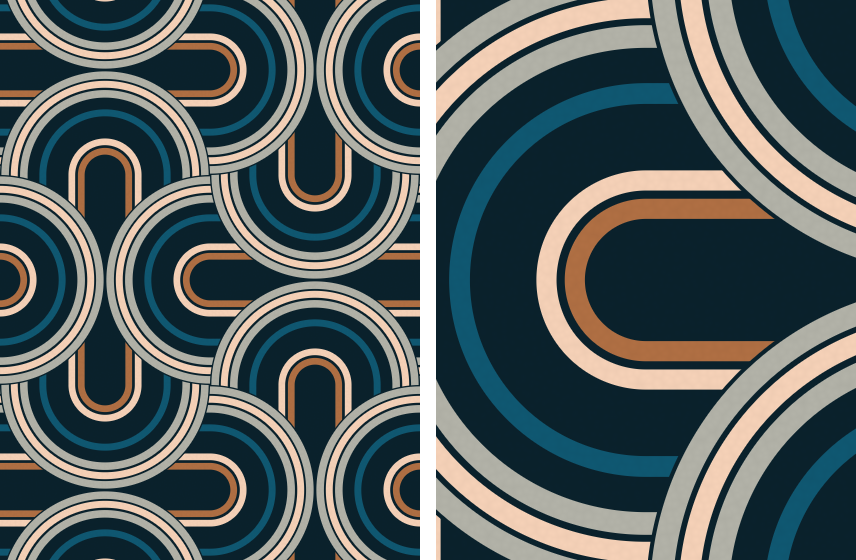
Left: the whole. Right: its middle third, enlarged.
This pattern is drawn by a Shadertoy shader. Its source:

```glsl
const vec3 NAVY   = vec3(0.040, 0.130, 0.170);
const vec3 STONE  = vec3(0.690, 0.690, 0.650);
const vec3 BLUSH  = vec3(0.950, 0.810, 0.710);
const vec3 TEAL   = vec3(0.060, 0.340, 0.440);
const vec3 COPPER = vec3(0.680, 0.430, 0.260);

const float UNITS_ACROSS = 4.0;  // two tiles of two units each

vec2 hash2(vec2 p) {
    vec3 q = fract(p.xyx * vec3(0.1031, 0.1030, 0.0973));
    q += dot(q, q.yzx + 33.33);
    return fract((q.xx + q.yz) * q.zy);
}

// Distance to the nearest scattered point
float cellular(vec2 p) {
    vec2 id = floor(p);
    float nearest = 2.0;
    for (int j = -1; j <= 1; j++)
        for (int i = -1; i <= 1; i++) {
            vec2 cell = id + vec2(i, j);
            nearest = min(nearest, length(cell + hash2(cell) - p));
        }
    return nearest;
}

float coverage(float signedDist, float pixel) {
    return clamp(0.5 - signedDist / pixel, 0.0, 1.0);
}

vec3 addBand(vec3 base, vec3 ink, float d, float centre, float halfWidth, float pixel) {
    return mix(base, ink, coverage(abs(d - centre) - halfWidth, pixel));
}

// Stripes of one capsule, by distance from its spine
vec3 stripes(float d, float pixel) {
    vec3 c = NAVY;
    c = addBand(c, COPPER, d, 0.226, 0.032, pixel);
    c = addBand(c, BLUSH,  d, 0.316, 0.032, pixel);
    c = addBand(c, TEAL,   d, 0.592, 0.033, pixel);
    c = addBand(c, STONE,  d, 0.773, 0.036, pixel);
    c = addBand(c, BLUSH,  d, 0.864, 0.033, pixel);
    c = addBand(c, STONE,  d, 0.951, 0.036, pixel);
    return c;
}

// Straight capsule body crossed by the round ends of its two neighbours
vec3 weave(vec2 p, float pixel) {
    vec2 tile = floor(p / 2.0);
    vec2 local = p - 2.0 * tile - 1.0;
    bool upright = mod(tile.x + tile.y, 2.0) > 0.5;
    local = abs(upright ? local.yx : local);

    float endDist = length(vec2(local.x, 1.0 - local.y));
    vec3 body = stripes(local.y, pixel);
    vec3 cap = stripes(endDist, pixel);
    return mix(body, cap, coverage(endDist - 1.0, pixel));
}

void mainImage(out vec4 fragColor, in vec2 fragCoord) {
    float pixel = UNITS_ACROSS / iResolution.x;
    vec2 fromTop = vec2(fragCoord.x, iResolution.y - fragCoord.y) * pixel;

    vec3 color = weave(fromTop + vec2(0.0, 1.0 / 3.0), pixel);

    // Faint paper grain
    color *= 1.0 + 0.03 * (0.45 - cellular(fromTop * 40.0));
    fragColor = vec4(color, 1.0);
}
```
